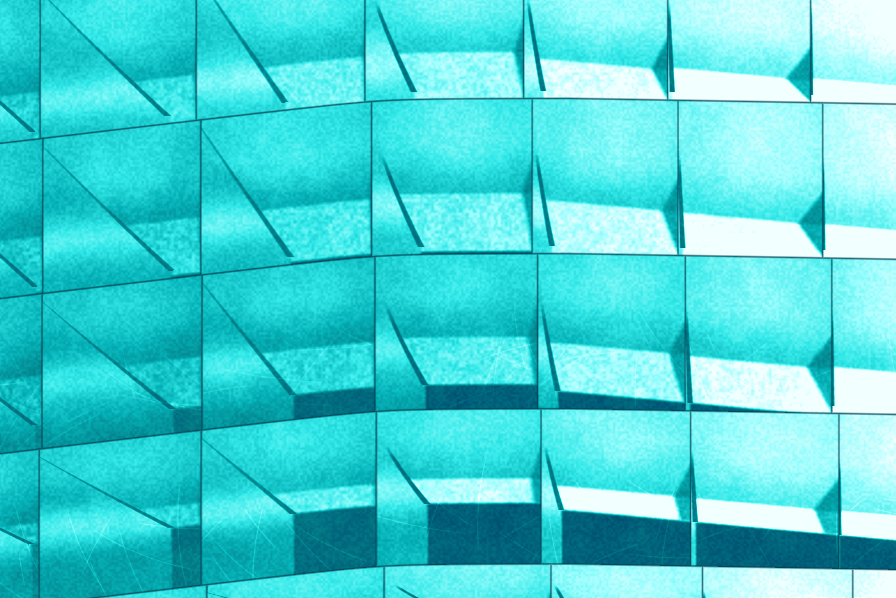
This pattern is drawn by a Shadertoy shader. Its source:

```glsl
// Bowed wall of translucent aqua tiles. Each tile has a diagonal crease, a
// speckled highlight band and a navy foot; their sizes follow column and row.
// A scalar tone is shaded per tile, then mapped through a six-step colour ramp.
#define ROW_HEIGHT 0.2595
#define COL_WIDTH 0.263
#define FIRST_ROW 0.164
#define ROW_SPREAD 0.0125
#define JOINT_WIDTH 0.0013
#define GRAIN 0.11
#define SCRATCHES 7
#define SCRATCH_GLOW 0.16

float hash(vec2 p) {
    vec3 q = fract(vec3(p.xyx) * 0.1031);
    q += dot(q, q.yzx + 33.33);
    return fract((q.x + q.y) * q.z);
}

float noise(vec2 p) {
    vec2 i = floor(p), f = fract(p);
    f = f * f * (3.0 - 2.0 * f);
    return mix(mix(hash(i), hash(i + vec2(1, 0)), f.x),
               mix(hash(i + vec2(0, 1)), hash(i + vec2(1, 1)), f.x), f.y);
}

float stroke(float d, float w, float px) {
    return 1.0 - smoothstep(w - px, w + px, abs(d));
}

float bell(float x, float w) { return exp(-x * x / (w * w)); }

// Sag of the horizontal joints: steep on the left, nearly level on the right
float sag(float x) {
    float left = 0.64 - x;
    return 0.059 * (left + sqrt(left * left + 0.006)) + 0.018 * max(x - 0.95, 0.0);
}

// Continuous column index, with wider tiles left of the middle
float columnAt(float x) {
    float t = (x - 0.068) / 1.314;
    float s = sin(3.14159 * (t - 0.08));
    return 1.0 + 5.0 * t - 0.15 * s * s;
}

vec3 ramp(float tone) {
    vec3 steps[6] = vec3[6](vec3(0.0, 0.32, 0.45), vec3(0.01, 0.49, 0.53),
        vec3(0.02, 0.70, 0.72), vec3(0.20, 0.91, 0.91),
        vec3(0.59, 0.99, 0.99), vec3(0.95, 1.0, 1.0));
    vec3 col = steps[0];
    for (int i = 1; i < 6; i++)
        col = mix(col, steps[i], clamp(tone * 5.0 - float(i - 1), 0.0, 1.0));
    return col;
}

// Fine pale hairlines at random angles in the lower part of a tile
float scratches(vec2 uv, vec2 id, float px) {
    float sum = 0.0;
    for (int i = 0; i < SCRATCHES; i++) {
        vec2 seed = id * 7.3 + float(i) * vec2(3.1, 5.7) + 20.0;
        vec2 mid = vec2(hash(seed), 0.55 + 0.4 * hash(seed + 1.7));
        float angle = 3.14159 * hash(seed + 4.2);
        vec2 dir = vec2(cos(angle), sin(angle)), q = uv - mid;
        float along = dot(q, dir);
        float across = dot(q, vec2(-dir.y, dir.x)) + 0.25 * along * along;
        float reach = 0.12 + 0.3 * hash(seed + 8.8);
        sum += stroke(across * COL_WIDTH, 0.0004, px)
             * (1.0 - smoothstep(reach * 0.6, reach, abs(along)));
    }
    return min(sum, 1.0);
}

void mainImage(out vec4 fragColor, in vec2 fragCoord) {
    float px = 1.0 / iResolution.y;
    vec2 p = fragCoord * px;

    // Tile index (c, r) and local position uv, with v running downward
    float rowPos = (1.0 - p.y - FIRST_ROW - sag(p.x)) / ROW_HEIGHT + 1.0;
    float r = floor(rowPos), v = rowPos - r;
    float jitter = 0.012 * (hash(vec2(r, 9.0)) - 0.5);
    float colPos = columnAt(p.x - ROW_SPREAD * p.x * (r - 1.6) + jitter);
    float c = floor(colPos), u = colPos - c;
    vec2 uv = vec2(u, v), id = vec2(c, r);
    float soft = px / COL_WIDTH + 0.008;
    float beyond = max(c - 3.0, 0.0);

    // Tile proportions
    float slope = 0.07 * min(beyond, 1.0) * (u - 0.5);
    float edge = 0.70 - 0.08 * r + 0.065 * beyond + slope + 0.03 * (hash(id + 3.0) - 0.5);
    float navy = 1.03 - 0.047 * r * r + 0.07 * beyond + slope;
    float foot = min(0.033 * (6.0 - c) * (6.0 - c), 0.95);
    float footV = min(navy, 0.95);
    float s = clamp((v - 0.05) / (footV - 0.05), 0.0, 1.0);
    float creaseU = foot * pow(s, c < 2.5 ? 1.0 : 1.4);
    float rightSide = smoothstep(-soft, soft, u - creaseU);

    // Body: light from the right, glow near the top, shade above the band
    float q = p.x / 1.5;
    float base = 0.44 + 0.33 * q * q + 0.1 * abs(r - 2.0) * (0.4 + 0.7 * q);
    float tone = base + 0.12 * bell(length(uv - vec2(0.55, 0.25)), 0.4) - 0.06 * u;
    tone -= 0.15 * smoothstep(edge - 0.35, edge, v);
    float leftTone = base - 0.07 + 0.24 * bell(v - edge - 0.06, 0.14)
                   - 0.1 * smoothstep(navy - 0.05, navy + 0.15, v);
    tone = mix(leftTone, tone, max(rightSide, 1.0 - smoothstep(0.1, 0.5, v)));

    // Highlight band and navy foot, right of the crease
    float bandTone = base + 0.04 * min(c, 3.0) + 0.09 * beyond
                   + (r > 2.5 ? 0.2 * smoothstep(1.0, 4.0, c) : 0.0);
    float band = smoothstep(edge - soft, edge + soft, v) * rightSide;
    tone = mix(tone, bandTone + 0.16 * (noise(p * 170.0) - 0.5), band);
    float navyMask = smoothstep(navy - soft, navy + soft, v) * rightSide;
    tone = mix(tone, 0.04 + 0.05 * max(3.0 - c, 0.0) + 0.06 * noise(p * 25.0), navyMask);

    // Shadowed notch at the right end of the band
    float notch = 0.02 + 0.05 * max(c - 2.0, 0.0);
    float taper = v > edge ? (v - edge) / max(1.0 - edge, 0.1) : (edge - v) / 0.22;
    float notchMask = smoothstep(-0.02, 0.03, u - 1.0 + notch * (1.0 - taper));
    tone = mix(tone, 0.22, 0.8 * notchMask * (1.0 - navyMask));

    // Crease, fading out upward
    float crease = stroke((u - creaseU) * COL_WIDTH * 0.85, mix(0.0008, 0.0042, s), px);
    crease *= (c < 2.5 ? 0.45 + 0.4 * s : 0.9 * smoothstep(0.3, 0.5, s)) * step(v, footV);
    tone = mix(tone, 0.1, crease);

    // Grain, scratches and joints
    tone += GRAIN * (noise(p * 260.0) - 0.5) + 0.06 * (noise(p * 30.0) - 0.5);
    tone += SCRATCH_GLOW * scratches(uv, id, px) * smoothstep(0.5, 3.0, r);
    vec2 gap = min(uv, 1.0 - uv) * vec2(COL_WIDTH, ROW_HEIGHT);
    float joint = max(0.75 * stroke(gap.x, JOINT_WIDTH, px), 0.8 * stroke(gap.y, JOINT_WIDTH, px));
    fragColor = vec4(mix(ramp(tone), vec3(0.0, 0.25, 0.32), joint), 1.0);
}
```
